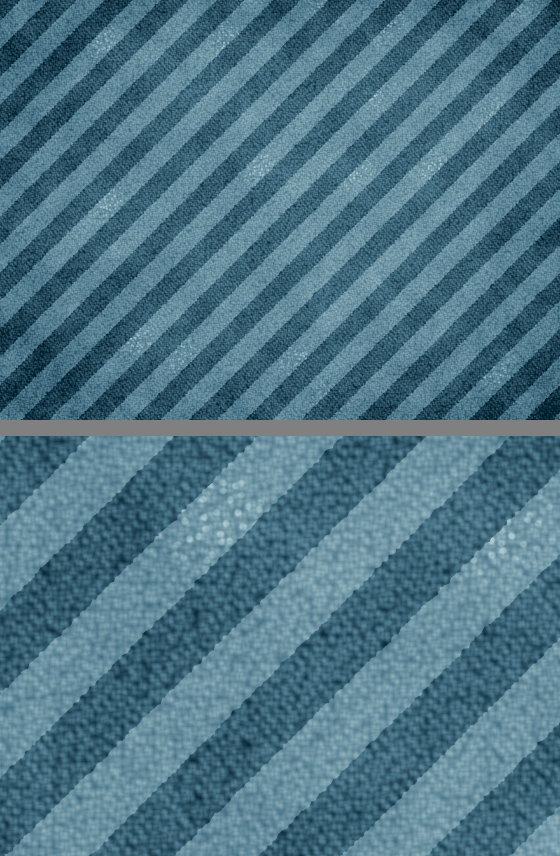
Top: the whole. Bottom: its middle third, enlarged.
Give the GLSL for this pattern, as a WebGL 1 fragment shader.

```glsl
precision highp float;

uniform vec2 u_resolution;

vec2 hash2(vec2 cell) {
  vec2 k = vec2(dot(cell, vec2(127.1, 311.7)), dot(cell, vec2(269.5, 183.3)));
  return fract(sin(k) * 43758.55);
}

// Distance to the nearest scattered point
float cellular(vec2 p) {
  vec2 cell = floor(p);
  vec2 local = p - cell;
  float nearest = 4.0;
  for (int j = -1; j <= 1; j++) {
    for (int i = -1; i <= 1; i++) {
      vec2 offset = vec2(float(i), float(j));
      vec2 toPoint = offset + hash2(cell + offset) - local;
      nearest = min(nearest, dot(toPoint, toPoint));
    }
  }
  return sqrt(nearest);
}

// Layered cellular blotches, centred near zero
float mottle(vec2 p) {
  float sum = 0.0;
  float weight = 0.5;
  for (int octave = 0; octave < 5; octave++) {
    p += 0.25 * sin(p.yx * 2.3 + float(octave));
    sum += weight * (cellular(p) - 0.45);
    p = mat2(1.6, 1.2, -1.2, 1.6) * p + 7.3;
    weight *= 0.72;
  }
  return sum;
}

// Short crossing threads, centred near zero
float weave(vec2 p) {
  float across = cellular(p * vec2(100.0, 240.0));
  float down = cellular(p * vec2(240.0, 100.0) + 31.0);
  return across + down - 0.9;
}

// Fine ridges running against the stripes
float twill(vec2 p, float ridges) {
  float bend = 0.5 * sin(p.x * 37.0) + 0.5 * sin(p.y * 43.0);
  return sin(6.2832 * ridges * (0.75 * p.x + 0.66 * p.y) + bend);
}

// Coverage of the pale bands; pitch counts bands per canvas height
float diagonalBands(vec2 p, float pitch, float phase, float wobble, float pixel) {
  float across = pitch * (p.x - p.y + 1.0) - phase;
  float fromCentre = abs(fract(across + 0.5) - 0.5) + wobble;
  float soft = pitch * pixel;
  return 1.0 - smoothstep(0.25 - soft, 0.25 + soft, fromCentre);
}

// Small pale chips gathered in a few patches
float chips(vec2 p) {
  float patchMask = 1.0 - smoothstep(0.06, 0.26, cellular(p * 3.6 + 4.7));
  float chip = 1.0 - smoothstep(0.14, 0.32, cellular(p * 85.0));
  return patchMask * chip;
}

vec3 inkRamp(float tone) {
  vec3 shadow = vec3(0.05, 0.18, 0.24);
  vec3 middle = vec3(0.28, 0.45, 0.53);
  vec3 pale = vec3(0.51, 0.65, 0.70);
  vec3 low = mix(shadow, middle, tone * 2.0);
  vec3 high = mix(middle, pale, tone * 2.0 - 1.0);
  return mix(low, high, step(0.5, tone));
}

void main() {
  vec2 uv = gl_FragCoord.xy / u_resolution;
  vec2 p = gl_FragCoord.xy / u_resolution.y;
  float pixel = 1.0 / u_resolution.y;

  // Stripes with slightly rough edges
  float threads = weave(p);
  float band = diagonalBands(p, 7.5, 0.62, 0.02 * threads, pixel);
  float tone = mix(0.40, 0.82, band);

  // Edge shading and stains that deepen outwards
  vec2 fromLight = 2.0 * (uv - vec2(0.52, 0.53));
  float edge = dot(fromLight, fromLight);
  tone -= 0.21 * edge;
  tone -= (0.26 + 0.12 * edge) * mottle(p * 9.0);
  tone -= 0.16 * (cellular(p * 2.7 + 0.2 * sin(p.yx * 9.0)) - 0.45);

  // Cloth grain and chipped wear
  tone -= 0.34 * threads;
  tone += mix(0.07, 0.04, band) * twill(p, 125.0);
  tone += 0.38 * chips(p) * mix(0.25, 1.0, band);

  gl_FragColor = vec4(inkRamp(clamp(tone, -0.1, 1.35)), 1.0);
}
```
